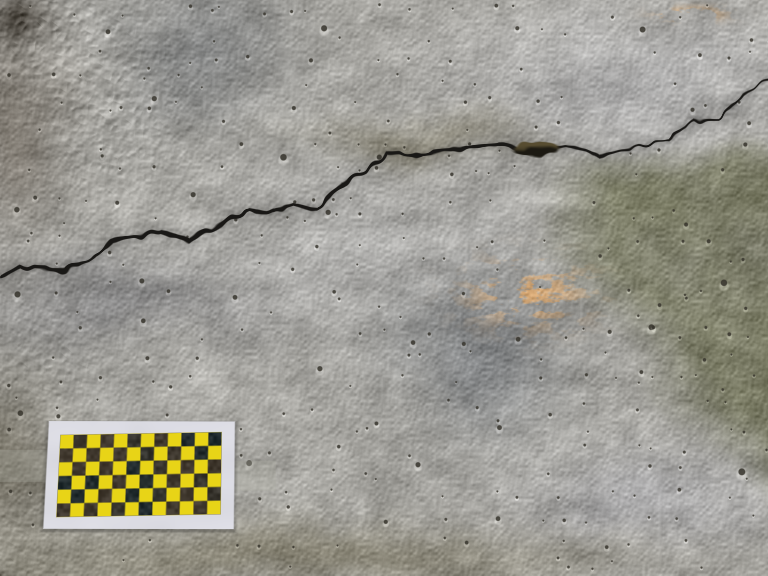
Reproduce this texture procedurally as a Shadertoy shader.

```glsl
#define GRAIN 0.30
#define MOTTLE 0.17
#define CRACK_WIDTH 0.0034
#define CRACK_JITTER 0.009
#define PIT_DENSITY 0.30
#define CELLS vec2(12.0, 6.0)
#define CONCRETE vec3(0.655, 0.65, 0.63)
#define MOSS vec3(0.455, 0.46, 0.365)
#define YELLOW vec3(0.91, 0.83, 0.09)
#define INK vec3(0.13, 0.17, 0.18)

const vec2 crackPath[24] = vec2[24](
    vec2(0.0, 0.517), vec2(0.031, 0.536), vec2(0.113, 0.53), vec2(0.148, 0.545),
    vec2(0.194, 0.58), vec2(0.281, 0.599), vec2(0.325, 0.583), vec2(0.431, 0.635),
    vec2(0.477, 0.632), vec2(0.507, 0.648), vec2(0.549, 0.637), vec2(0.594, 0.681),
    vec2(0.635, 0.701), vec2(0.674, 0.733), vec2(0.729, 0.731), vec2(0.868, 0.752),
    vec2(0.906, 0.741), vec2(0.981, 0.745), vec2(1.042, 0.731), vec2(1.163, 0.757),
    vec2(1.207, 0.79), vec2(1.247, 0.792), vec2(1.293, 0.839), vec2(1.334, 0.861));

float hash(vec2 p) {
    vec3 q = fract(p.xyx * 0.1031);
    q += dot(q, q.yzx + 33.33);
    return fract((q.x + q.y) * q.z);
}
float noise(vec2 p) {
    vec2 i = floor(p), f = fract(p);
    f = f * f * (3.0 - 2.0 * f);
    return mix(mix(hash(i), hash(i + vec2(1, 0)), f.x),
               mix(hash(i + vec2(0, 1)), hash(i + 1.0), f.x), f.y);
}
float fbm(vec2 p) {
    float sum = 0.0, amp = 0.5;
    for (int i = 0; i < 4; i++) { sum += amp * noise(p); p = p * 2.03 + 17.3; amp *= 0.5; }
    return sum;
}
float blob(vec2 p, vec2 centre, vec2 radius) {
    vec2 d = (p - centre) / radius;
    return exp(-dot(d, d));
}
float segment(vec2 p, vec2 a, vec2 b) {
    vec2 d = b - a;
    return length(p - a - d * clamp(dot(p - a, d) / dot(d, d), 0.0, 1.0));
}
float box(vec2 p, vec2 lo, vec2 hi, float aa) {
    vec2 d = min(p - lo, hi - p);
    return smoothstep(-aa, aa, min(d.x, d.y));
}

// Distance to the nearest scattered point, for dimpled plaster
float dimples(vec2 p) {
    float d = 1.0;
    for (int k = 0; k < 9; k++) {
        vec2 c = floor(p) + vec2(k % 3 - 1, k / 3 - 1);
        d = min(d, length(p - c - vec2(hash(c), hash(c + 71.0))));
    }
    return d;
}
float relief(vec2 p) {
    float rough = blob(p, vec2(0.19, 0.81), vec2(0.13, 0.2)) + blob(p, vec2(0.06, 0.95), vec2(0.1))
                + 0.8 * blob(p, vec2(0.08, 0.37), vec2(0.13, 0.07)) + 0.6 * blob(p, vec2(0.0, 0.06), vec2(0.1));
    float h = 0.42 * noise(p * 185.0) + 0.5 * fbm(p * 60.0) + 0.3 * noise(p * vec2(95, 24));
    return h + rough * (0.65 * smoothstep(0.0, 0.6, dimples(p * 52.0)) + 0.9 * fbm(p * 28.0));
}

// Broad stains and weathering
vec3 wall(vec2 p) {
    vec2 q = p + 0.09 * (vec2(fbm(p * 7.0), fbm(p * 7.0 + 40.0)) - 0.47);
    vec3 c = CONCRETE;
    c = mix(c, vec3(0.73, 0.73, 0.74), 0.6 * blob(q, vec2(1.1, 0.86), vec2(0.3, 0.12)));
    c = mix(c, vec3(0.71), 0.5 * blob(q, vec2(0.65, 0.56), vec2(0.28, 0.16)));
    c = mix(c, vec3(0.69, 0.69, 0.71), 0.6 * blob(q, vec2(1.12, 0.12), vec2(0.2, 0.1)));
    c = mix(c, vec3(0.49, 0.50, 0.51), 0.6 * blob(q, vec2(0.36, 0.91), vec2(0.14, 0.12)));
    c = mix(c, vec3(0.47, 0.47, 0.48), 0.65 * blob(q, vec2(0.2, 0.48), vec2(0.24, 0.07)));
    c = mix(c, vec3(0.50, 0.51, 0.52), 0.85 * blob(q, vec2(0.84, 0.38), vec2(0.14, 0.12)));
    c = mix(c, vec3(0.42, 0.39, 0.35), 0.65 * blob(q, vec2(0.02, 0.78), vec2(0.09, 0.17)));
    c = mix(c, vec3(0.25, 0.23, 0.2), 0.8 * blob(q, vec2(0.03, 0.97), vec2(0.06, 0.05)));
    c = mix(c, vec3(0.47, 0.45, 0.37), 0.6 * blob(q, vec2(0.72, 0.765), vec2(0.17, 0.035)));
    c = mix(c, vec3(0.38, 0.36, 0.3), 0.7 * blob(q, vec2(0.02, 0.2), vec2(0.1, 0.16)));
    c = mix(c, vec3(0.45, 0.43, 0.35), 0.65 * blob(q, vec2(0.5, 0.03), vec2(0.6, 0.06)));
    float mossEdge = 0.97 + 0.9 * max(0.55 - q.y, 0.0);
    float moss = smoothstep(-0.06, 0.12, q.x - mossEdge) * (1.0 - smoothstep(0.69, 0.76, q.y));
    c = mix(c, MOSS, moss * (0.55 + 0.6 * fbm(p * 9.0)));
    float flakes = blob(p, vec2(0.92, 0.49), vec2(0.09, 0.05)) + blob(p, vec2(1.2, 0.975), vec2(0.05, 0.012));
    c = mix(c, vec3(0.84, 0.66, 0.46), flakes * smoothstep(0.48, 0.62, fbm(p * vec2(35, 75))));
    return c + MOTTLE * (fbm(p * vec2(9, 26)) - 0.47) + MOTTLE * (fbm(p * 32.0) - 0.47);
}

void mainImage(out vec4 fragColor, in vec2 fragCoord) {
    vec2 p = fragCoord / iResolution.y;
    float aa = 0.8 / iResolution.y;
    vec3 col = wall(p);
    col += GRAIN * (relief(p) - relief(p + vec2(-0.0015, 0.003)));

    // Air holes at two sizes, with a lit lower rim
    for (int i = 0; i < 2; i++) {
        float scale = 13.0 + 12.0 * float(i);
        vec2 cell = floor(p * scale);
        vec2 d = p - (cell + 0.2 + 0.6 * vec2(hash(cell + 5.0), hash(cell + 19.0))) / scale;
        float r = mix(0.015, 0.065, pow(hash(cell + 43.0), 2.0)) / scale + 0.001;
        float present = step(hash(cell + 87.0), PIT_DENSITY);
        col += 0.12 * present * (1.0 - smoothstep(r, r * 2.0, length(d + vec2(0, r))));
        col = mix(col, vec3(0.2, 0.19, 0.16), 0.85 * present * (1.0 - smoothstep(r - aa, r + aa, length(d))));
    }

    // Crack with its widened cavity
    vec2 q = p + CRACK_JITTER * (vec2(noise(p * 65.0), noise(p * 65.0 + 31.0)) - 0.5);
    float crack = 1.0;
    for (int i = 0; i < 23; i++) crack = min(crack, segment(q, crackPath[i], crackPath[i + 1]));
    float width = CRACK_WIDTH * mix(1.0, 0.6, smoothstep(0.9, 1.05, p.x)) * (0.6 + 0.7 * noise(p * 40.0));
    col *= 1.0 - 0.2 * exp(-crack * 110.0);
    col = mix(col, vec3(0.1, 0.095, 0.085), 1.0 - smoothstep(width - aa, width + aa, crack));
    float cavity = length((q - vec2(0.932, 0.741)) / vec2(0.042, 0.012));
    vec3 cavityCol = mix(vec3(0.11, 0.1, 0.07), vec3(0.34, 0.3, 0.19), smoothstep(0.738, 0.748, q.y));
    col = mix(col, cavityCol, 1.0 - smoothstep(0.85, 1.1, cavity));

    // Translucent tape strips
    float tape = box(p, vec2(-0.1, 0.163), vec2(0.082, 0.219), aa) + box(p, vec2(0.4, 0.148), vec2(0.479, 0.2), aa);
    col = mix(col, vec3(0.66, 0.66, 0.62), 0.35 * tape);

    // Paper card in slight perspective
    float down = (0.269 - p.y) / 0.187;
    float left = mix(0.085, 0.075, down), right = mix(0.408, 0.406, down);
    vec2 card = vec2((p.x - left) / (right - left), down - 0.012 * (p.x - left));
    col *= 1.0 - 0.25 * box(card, vec2(-0.012, 0.0), vec2(1.01, 1.03), 0.015);
    vec3 paper = vec3(0.86, 0.86, 0.89) + 0.03 * (noise(p * 25.0) - 0.5);
    col = mix(col, paper, box(card, vec2(0), vec2(1), aa * 4.0));

    // Two-colour checker
    vec2 grid = vec2((card.x - 0.065) / 0.865, (card.y - mix(0.13, 0.095, card.x)) / 0.765) * CELLS;
    vec2 wave = clamp((0.25 - abs(fract(grid * 0.5 + 0.25) - 0.5)) * 0.047 / aa, -1.0, 1.0);
    vec3 ink = mix(INK, vec3(0.25, 0.22, 0.18), smoothstep(0.35, 0.65, noise(floor(grid) * 0.6 + 3.0)));
    ink += 0.12 * (noise(p * 150.0) - 0.5);
    vec3 checker = mix(ink, YELLOW, 0.5 + 0.5 * wave.x * wave.y);
    col = mix(col, checker, box(grid, vec2(0), CELLS, aa * 42.0));

    fragColor = vec4(clamp(col, 0.0, 1.0), 1.0);
}
```
